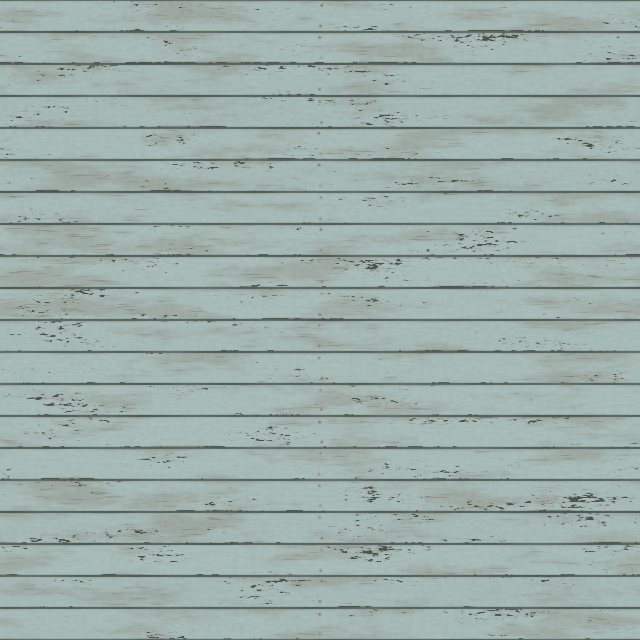
Write a Shadertoy shader that draws this texture.

```glsl
// Twenty horizontal boards in weathered pale blue-green paint, with dark grooves, chips and rusty nails.

const float BOARDS = 20.0;

float hash(vec3 p) {
    p = fract(p * vec3(0.1031, 0.1030, 0.0973));
    p += dot(p, p.yzx + 33.33);
    return fract((p.x + p.y) * p.z);
}

float cornerGradient(vec2 cell, vec2 offset, float period, float seed) {
    float angle = 6.2832 * hash(vec3(mod(cell.x, period), cell.y, seed));
    return dot(vec2(cos(angle), sin(angle)), offset);
}

// Gradient noise on x in 0..1, wrapping after freq.x cells
float noise(vec2 p, vec2 freq, float seed) {
    p *= freq;
    vec2 i = floor(p), f = p - i;
    vec2 w = f * f * f * (f * (f * 6.0 - 15.0) + 10.0);
    vec2 e = vec2(1.0, 0.0);
    float low = mix(cornerGradient(i, f, freq.x, seed),
                    cornerGradient(i + e.xy, f - e.xy, freq.x, seed), w.x);
    float high = mix(cornerGradient(i + e.yx, f - e.yx, freq.x, seed),
                     cornerGradient(i + e.xx, f - e.xx, freq.x, seed), w.x);
    return mix(low, high, w.y);
}

void mainImage(out vec4 fragColor, in vec2 fragCoord) {
    vec2 uv = fragCoord / iResolution.xy;
    float pixel = 1.0 / iResolution.y;
    float row = mod(floor(uv.y * BOARDS), BOARDS);
    float groove = mod(floor(uv.y * BOARDS + 0.5), BOARDS);
    float v = fract(uv.y * BOARDS);
    vec2 p = vec2(uv.x, v);
    vec2 along = vec2(uv.x, 0.5);

    // Paint with broad soft stains and fine grain that bends slightly
    vec2 bent = p + vec2(0.0, 0.12 * noise(p, vec2(9.0, 1.5), row + 10.0));
    float grain = noise(bent, vec2(14.0, 12.0), row) + 0.7 * noise(bent, vec2(38.0, 25.0), row + 20.0);
    float stain = noise(p, vec2(5.0, 1.3), row + 40.0) + 0.5 * noise(p, vec2(13.0, 2.7), row + 60.0)
                + 0.3 * noise(p, vec2(37.0, 6.0), row + 70.0);
    vec3 color = mix(vec3(0.648, 0.726, 0.715), vec3(0.612, 0.655, 0.627),
                     smoothstep(-0.1, 0.55, stain + 0.25 * grain));
    color += 0.012 * (hash(vec3(row, 7.0, 3.0)) - 0.5) + 0.014 * grain;
    color += 0.022 * noise(p, vec2(110.0, 9.0), row + 80.0);

    // Hairlines of brown grain where the paint is thin
    float hair = noise(bent, vec2(22.0, 21.0), row + 90.0) + 0.5 * grain;
    float thin = smoothstep(0.25, 0.6, hair) * smoothstep(-0.05, 0.4, stain);
    color = mix(color, vec3(0.49, 0.50, 0.46), 0.5 * thin);

    // Sparse clusters of thin flakes, from bare wood to dark cores
    float patches = noise(p, vec2(6.0, 1.7), row + 100.0);
    float chips = 0.8 * noise(p, vec2(44.0, 10.0), row + 120.0)
                + 0.6 * noise(p, vec2(110.0, 19.0), row + 140.0)
                + 0.35 * noise(p, vec2(240.0, 34.0), row + 150.0)
                + 1.2 * patches + 0.15 * (hash(vec3(row, 2.0, 8.0)) - 0.5);
    color = mix(color, vec3(0.53, 0.53, 0.49), 0.5 * smoothstep(0.52, 0.78, chips));
    color = mix(color, vec3(0.25, 0.27, 0.25), 0.85 * smoothstep(0.74, 0.92, chips));

    // Dull warm upper edge and shaded lower lip
    float topEdge = (1.0 - v) / BOARDS;
    float bottomEdge = v / BOARDS;
    float warm = smoothstep(-0.2, 0.35, noise(along, vec2(11.0, 1.0), row + 160.0));
    color = mix(color, vec3(0.57, 0.57, 0.52), (0.25 + 0.45 * warm) * (1.0 - smoothstep(0.0012, 0.0055, topEdge)));
    color = mix(color, vec3(0.50, 0.57, 0.55), 0.6 * (1.0 - smoothstep(0.001, 0.004, bottomEdge)));

    // Low splinters and thin broken chips along the lower lip
    float wear = noise(along, vec2(7.0, 1.0), row + 180.0);
    float ragged = noise(along, vec2(42.0, 1.0), row + 200.0)
                 + 0.6 * noise(along, vec2(150.0, 1.0), row + 220.0);
    float splinter = 0.0034 * smoothstep(0.15, 0.42, wear + 0.15 * ragged);
    float bare = 1.0 - smoothstep(splinter - pixel, splinter + pixel, bottomEdge);
    color = mix(color, vec3(0.46, 0.42, 0.37), 0.6 * bare * smoothstep(0.1, 0.2, wear));
    float bite = 0.0029 * smoothstep(0.1, 0.45, ragged + 1.1 * wear - 0.12);
    float dark = 1.0 - smoothstep(bite - 0.7 * pixel, bite + 0.7 * pixel, bottomEdge);
    color = mix(color, vec3(0.23, 0.25, 0.23), 0.8 * dark * smoothstep(0.0, 0.001, bite));

    // Soft groove, shared by the two boards beside it
    float shade = noise(along, vec2(13.0, 1.0), groove + 240.0);
    float gap = min(topEdge, bottomEdge);
    float line = 1.0 - smoothstep(0.0004, 0.0024 + 0.0005 * shade, gap);
    color = mix(color, vec3(0.315, 0.38, 0.36) - 0.08 * shade, line);

    // Two rusty nails per board on the centre line
    for (float k = 0.0; k < 2.0; k++) {
        vec3 key = vec3(row, k, 11.0);
        vec2 nail = vec2(0.498 + 0.005 * hash(key), 0.16 + 0.64 * k + 0.05 * hash(key + 5.0));
        float d = length(vec2(uv.x - nail.x, (v - nail.y) / BOARDS));
        float rust = 0.25 + 0.6 * hash(key + 9.0);
        color = mix(color, vec3(0.63, 0.56, 0.48), 0.5 * rust * (1.0 - smoothstep(0.001, 0.005, d)));
        color = mix(color, vec3(0.56, 0.41, 0.30), rust * (1.0 - smoothstep(0.0017 - pixel, 0.0017 + pixel, d)));
    }

    fragColor = vec4(clamp(color, 0.0, 1.0), 1.0);
}
```
